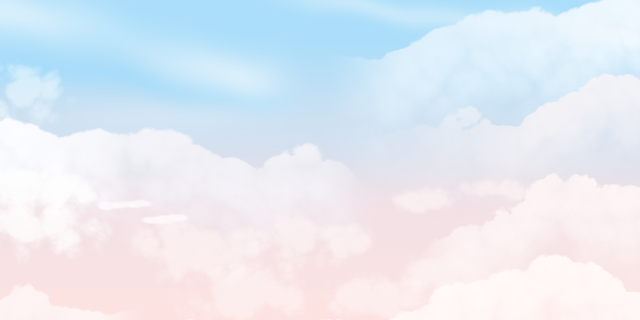
Reproduce this texture procedurally as a Shadertoy shader.

```glsl
// Pastel sky: blue fading to pink, with veils, cloud banks and loose tufts.

float bump(float x, float centre, float width) {
    float t = (x - centre) / width;
    return exp(-t * t);
}

vec2 hash2(vec2 cell) {
    vec2 q = vec2(dot(cell, vec2(127.1, 311.7)), dot(cell, vec2(269.5, 183.3)));
    return fract(sin(q) * 43758.5);
}

// One rounded lobe per jittered cell.
float lobes(vec2 p) {
    vec2 cell = floor(p), f = fract(p);
    float nearest = 1.0;
    for (int j = -1; j <= 1; j++)
    for (int i = -1; i <= 1; i++) {
        vec2 o = vec2(i, j);
        vec2 d = o + hash2(cell + o) - f;
        nearest = min(nearest, dot(d, d));
    }
    return 1.0 - nearest;
}

// Layered lobes, roughly centred on zero.
float billow(vec2 p) {
    p += 0.12 * sin(p.yx * 2.3 + 1.0);
    float sum = 0.0, gain = 0.5;
    for (int k = 0; k < 5; k++) {
        sum += gain * lobes(p);
        p = mat2(1.6, 1.2, -1.2, 1.6) * p + 3.7;
        gain *= 0.5;
    }
    return sum - 0.7;
}

// Cloud with a crisp crest at height top that dissolves downwards.
vec3 bank(vec3 col, vec2 p, float top, float depth, float rough, vec3 tint, float alpha) {
    float n = billow(p * 7.0 + depth * 90.0);
    float d = top - p.y + rough * n;
    float crest = smoothstep(0.0, 0.014, d);
    float fade = 1.0 - smoothstep(0.1 * depth, depth, d - 0.35 * n);
    return mix(col, tint + 0.05 * n, crest * fade * alpha);
}

// Loose elliptical puff with a ragged rim.
vec3 tuft(vec3 col, vec2 p, vec2 centre, vec2 radius, vec3 tint, float alpha) {
    float n = billow(p * 9.0 + 5.0);
    float v = 1.0 - length((p - centre) / radius) + 2.2 * n;
    return mix(col, tint + 0.03 * n, alpha * smoothstep(0.0, 0.7, v));
}

vec3 skyColour(vec2 p) {
    vec3 col = mix(vec3(0.99, 0.89, 0.885), vec3(0.95, 0.88, 0.90), smoothstep(0.0, 0.36, p.y));
    col = mix(col, vec3(0.82, 0.88, 0.94), smoothstep(0.32, 0.60, p.y));
    col = mix(col, vec3(0.67, 0.87, 0.98), smoothstep(0.54, 0.92, p.y));

    // Deep blue streaks and pale veils, tilted down to the right.
    float left = 1.0 - smoothstep(0.75, 1.0, p.x);
    float ripple = 0.012 * sin(p.x * 9.0 + 2.0) + 0.006 * sin(p.x * 23.0 + p.y * 11.0);
    float streak = bump(p.y + 0.14 * p.x + ripple, 0.81, 0.05) * left;
    col = mix(col, vec3(0.64, 0.86, 0.98), 0.75 * streak);
    float veil = bump(p.y + 0.28 * p.x + ripple, 0.975, 0.075) * left;
    veil *= 0.7 + 0.3 * sin(p.x * 7.0 - p.y * 5.0);
    col = mix(col, vec3(0.90, 0.96, 0.99), 0.75 * veil);
    float high = bump(p.y + 0.1 * p.x + ripple, 1.09, 0.035) * smoothstep(0.75, 1.1, p.x);
    col = mix(col, vec3(0.86, 0.94, 0.98), 0.6 * high);
    float haze = bump(p.x, 0.5, 0.3) * bump(p.y, 0.63, 0.05);
    return mix(col, vec3(0.86, 0.93, 0.98), 0.5 * haze);
}

// Soft puffs as centre and radius, low and mid canvas.
const vec4 PUFFS[8] = vec4[8](
    vec4(0.62, 0.22, 0.22, 0.10), vec4(0.92, 0.25, 0.12, 0.08),
    vec4(0.77, 0.08, 0.20, 0.08), vec4(1.09, 0.24, 0.07, 0.06),
    vec4(1.18, 0.06, 0.17, 0.08), vec4(1.36, 0.15, 0.15, 0.06),
    vec4(1.35, 0.37, 0.13, 0.04), vec4(1.54, 0.40, 0.11, 0.04));

void mainImage(out vec4 fragColor, in vec2 fragCoord) {
    vec2 p = fragCoord / iResolution.xy * vec2(2.0, 1.0);
    float x = p.x;
    vec3 col = skyColour(p);

    // High bank on the right.
    float top = 0.82 + 0.145 * smoothstep(1.05, 1.6, x) + 0.06 * smoothstep(1.78, 1.95, x);
    vec3 tint = mix(vec3(0.90, 0.95, 0.985), vec3(0.97, 0.98, 0.99), smoothstep(1.4, 2.0, x));
    col = bank(col, p, top, 0.42, 0.10, tint, 0.85 * smoothstep(1.0, 1.3, x));

    // Middle bank on the right.
    top = 0.56 + 0.07 * smoothstep(1.1, 1.4, x) + 0.12 * smoothstep(1.55, 1.95, x);
    col = bank(col, p, top, 0.33, 0.20, vec3(0.97, 0.95, 0.96), 0.8 * smoothstep(1.05, 1.75, x));

    // Long bank on the left, brightest at the border.
    col = tuft(col, p, vec2(0.07, 0.70), vec2(0.13, 0.09), vec3(0.93, 0.97, 0.99), 0.6);
    top = 0.635 - 0.06 * smoothstep(0.0, 0.2, x) + 0.02 * bump(x, 0.43, 0.12)
        - 0.07 * smoothstep(0.5, 0.8, x) + 0.035 * bump(x, 0.95, 0.08)
        - 0.12 * smoothstep(1.0, 1.2, x);
    tint = mix(vec3(0.99, 0.99, 1.0), vec3(0.95, 0.945, 0.965), smoothstep(0.0, 0.6, x));
    col = bank(col, p, top, 0.36, 0.11, tint, 0.92 - 0.92 * smoothstep(0.95, 1.2, x));
    col = tuft(col, p, vec2(0.10, 0.41), vec2(0.25, 0.07), vec3(0.995), 0.85);
    col = tuft(col, p, vec2(0.06, 0.28), vec2(0.25, 0.08), vec3(0.995, 0.985, 0.985), 0.85);
    for (int i = 0; i < 6; i++) {
        vec2 jitter = hash2(vec2(i, 4));
        vec2 centre = vec2(0.34 + 0.045 * float(i), 0.31 + 0.09 * jitter.y);
        col = tuft(col, p, centre, vec2(0.04, 0.012), vec3(0.99, 0.98, 0.985), 0.8);
    }

    for (int i = 0; i < 8; i++)
        col = tuft(col, p, PUFFS[i].xy, PUFFS[i].zw, vec3(0.99, 0.95, 0.95), 0.7);

    // Towering heap, then the two banks along the bottom.
    top = 0.22 + 0.10 * smoothstep(1.25, 1.55, x) + 0.15 * bump(x, 1.75, 0.12)
        + 0.07 * smoothstep(1.8, 1.95, x);
    col = bank(col, p, top, 0.34, 0.17, vec3(0.99, 0.955, 0.955), 0.9 * smoothstep(1.22, 1.5, x));
    top = -0.02 + 0.12 * smoothstep(1.15, 1.45, x) + 0.09 * bump(x, 1.75, 0.17)
        - 0.03 * smoothstep(1.85, 2.0, x);
    col = bank(col, p, top, 0.40, 0.14, vec3(0.998, 0.97, 0.965), 0.92);
    top = 0.01 + 0.09 * bump(x, 0.08, 0.11);
    col = bank(col, p, top, 0.25, 0.14, vec3(0.99, 0.96, 0.96), 0.85 - 0.85 * smoothstep(0.3, 0.45, x));

    fragColor = vec4(clamp(col, 0.0, 1.0), 1.0);
}
```
